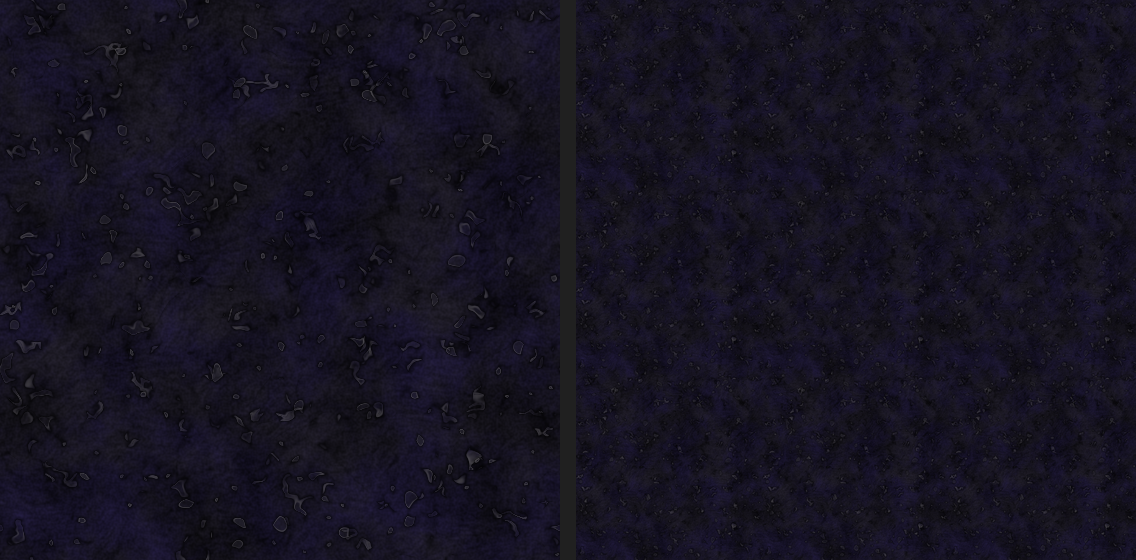
Left: one tile. Right: repeated 3 by 3.
Give the GLSL for this texture, as a WebGL 1 fragment shader.

```glsl
precision highp float;
// Dark violet-grey ground: wrapped gradient noise makes clouds, tint, scuffs and grain.
// Pebbles from a jittered grid, curled flakes and short strands from noise contours lie
// on top, each with a thin pale rim and a dark halo. All lattices wrap, so it tiles.
uniform vec2 u_resolution;

const vec3 GREY_SOIL = vec3(0.096, 0.087, 0.122);
const vec3 VIOLET_SOIL = vec3(0.087, 0.071, 0.161);
const vec3 STONE = vec3(0.165, 0.160, 0.190);
const vec3 RIM = vec3(0.350, 0.340, 0.355);
const float CLOUD_CONTRAST = 0.72;
const float SCUFF_CONTRAST = 0.22;
const float GRAIN_CONTRAST = 0.36;
const float VEIN_CONTRAST = 0.18;
const float CLOUD_REPEATS = 6.0;
const float CLUSTER_REPEATS = 10.0;
const float FLAKE_REPEATS = 42.0;
const float STRAND_REPEATS = 34.0;
const float PEBBLE_CELLS = 25.0;
const float PEBBLE_SHARE = 0.22;
const float RIM_WIDTH = 0.0014;
const float HALO_WIDTH = 0.0026;
const float HALO_DEPTH = 0.70;
const float TAU = 6.28319;

vec2 hash2(vec2 p) {
  vec3 h = fract(p.xyx * vec3(0.1031, 0.1030, 0.0973));
  h += dot(h, h.yzx + 33.33);
  return fract((h.xx + h.yz) * h.zy);
}

// Wraps a lattice corner safely to whole numbers.
vec2 wrapCell(vec2 cell, vec2 period) {
  return floor(mod(cell + 0.5, period));
}

float cornerSlope(vec2 cell, vec2 offset, vec2 period, float seed) {
  float angle = TAU * hash2(wrapCell(cell, period) + seed * 17.0).x;
  return dot(vec2(cos(angle), sin(angle)), offset);
}

// Gradient noise, about -1 to 1, repeating after period cells.
float noise(vec2 p, vec2 period, float seed) {
  vec2 i = floor(p), f = p - i;
  vec2 s = f * f * f * (f * (f * 6.0 - 15.0) + 10.0);
  vec2 e = vec2(1.0, 0.0);
  float low = mix(cornerSlope(i, f, period, seed),
                  cornerSlope(i + e.xy, f - e.xy, period, seed), s.x);
  float high = mix(cornerSlope(i + e.yx, f - e.yx, period, seed),
                   cornerSlope(i + e.xx, f - e.xx, period, seed), s.x);
  return 1.4 * mix(low, high, s.y);
}

float tiled(vec2 uv, float repeats, float seed) {
  return noise(uv * repeats, vec2(repeats), seed);
}

float fbm(vec2 uv, float repeats, float seed) {
  float sum = 0.0, weight = 0.45;
  for (int i = 0; i < 6; i++) {
    sum += weight * tiled(uv, repeats, seed + float(i));
    repeats *= 2.0;
    weight *= 0.66;
  }
  return sum;
}

// Distance to the nearest pebble (x) and its random tone (y).
vec2 pebbles(vec2 uv) {
  vec2 p = uv * PEBBLE_CELLS, home = floor(p);
  vec2 nearest = vec2(1.0, 0.0);
  for (int y = -1; y <= 1; y++) {
    for (int x = -1; x <= 1; x++) {
      vec2 cell = home + vec2(float(x), float(y));
      vec2 id = wrapCell(cell, vec2(PEBBLE_CELLS));
      vec2 place = hash2(id + 71.0), look = hash2(id + 137.0), kind = hash2(id + 211.0);
      float c = cos(TAU * look.x), s = sin(TAU * look.x);
      vec2 q = mat2(c, -s, s, c) * (p - cell - 0.15 - 0.7 * place);
      float radius = mix(0.10, 0.42, pow(look.y, 4.0));
      float d = length(q * vec2(1.0, mix(1.1, 1.9, kind.y))) - radius;
      d = max(d, dot(q, vec2(0.8, 0.6)) - 0.55 * radius);
      if (kind.x < PEBBLE_SHARE && d < nearest.x) nearest = vec2(d, place.x);
    }
  }
  return vec2(nearest.x / PEBBLE_CELLS, nearest.y);
}

// Lays one piece on the ground: halo outside, fill inside, rim on the edge.
vec3 layPiece(vec3 ground, float d, float fill, float rim) {
  float soft = max(0.0006, 0.5 / u_resolution.y);
  float inside = 1.0 - smoothstep(-soft, soft, d);
  float halo = exp(-max(d, 0.0) / HALO_WIDTH) * (1.0 - inside);
  float edge = 1.0 - smoothstep(0.0, RIM_WIDTH + 0.5 * soft, abs(d + RIM_WIDTH));
  vec3 color = ground * (1.0 - HALO_DEPTH * halo);
  color = mix(color, STONE * (0.8 + 0.2 * fill), inside * fill);
  return mix(color, RIM, edge * rim);
}

void main() {
  vec2 uv = gl_FragCoord.xy / u_resolution;
  vec2 wobble = vec2(tiled(uv, 40.0, 1.0), tiled(uv, 40.0, 2.0));
  vec2 drift = vec2(tiled(uv, 7.0, 3.0), tiled(uv, 7.0, 4.0));

  // Soil: tint, clouds, crossing scuffs, thin veins and grain.
  float tint = smoothstep(-0.42, 0.42, fbm(uv + 0.02 * drift, 6.0, 10.0));
  float cloud = fbm(uv + 0.02 * drift, CLOUD_REPEATS, 20.0);
  vec2 slant = uv + 0.03 * drift + 0.003 * wobble;
  float rising = noise(vec2(20.0, 90.0) * vec2(slant.x + slant.y, slant.y - slant.x),
                       vec2(20.0, 90.0), 30.0);
  float level = noise(vec2(30.0, 120.0) * slant, vec2(30.0, 120.0), 31.0);
  float scuff = mix(rising, level, smoothstep(-0.3, 0.3, tiled(uv, 6.0, 32.0)));
  float vein = 1.0 - smoothstep(0.0, 0.05, abs(tiled(uv + 0.03 * drift + 0.006 * wobble, 13.0, 33.0)));
  vein *= smoothstep(0.0, 0.5, tiled(uv, 9.0, 35.0));
  float grain = 0.45 * tiled(uv, 120.0, 40.0) + 0.65 * tiled(uv, 220.0, 41.0);
  float light = 1.0 + CLOUD_CONTRAST * cloud + SCUFF_CONTRAST * scuff
              + GRAIN_CONTRAST * grain - VEIN_CONTRAST * vein;
  vec3 color = mix(GREY_SOIL, VIOLET_SOIL, tint) * max(light, 0.3);

  // Curled flakes and strands gather in clusters; their rims fade in and out.
  float cluster = smoothstep(-0.1, 0.6, tiled(uv + 0.02 * drift, CLUSTER_REPEATS, 50.0));
  float patchy = smoothstep(-0.4, 0.5, tiled(uv, 37.0, 52.0));
  vec2 curl = uv + 0.013 * wobble;
  float flake = (mix(0.90, 0.24, cluster) - tiled(curl, FLAKE_REPEATS, 54.0)) / (FLAKE_REPEATS * 1.8);
  float strandMask = smoothstep(0.05, 0.55, tiled(uv + 0.02 * drift, 17.0, 56.0));
  float strand = abs(tiled(curl, STRAND_REPEATS, 58.0)) - mix(-0.9, 0.14, strandMask);
  strand /= STRAND_REPEATS * 1.8;
  color *= 1.0 - 0.12 * cluster;
  color = layPiece(color, strand, 0.20 * patchy, 0.08 + 0.42 * patchy);
  color = layPiece(color, flake, 0.28 * patchy, 0.08 + 0.46 * patchy);

  // Rounded, chipped pebbles, a few of them pale.
  vec2 pebble = pebbles(uv + 0.0045 * wobble);
  float pale = pow(pebble.y, 3.0);
  color = layPiece(color, pebble.x, 0.25 + 0.6 * pale, 0.16 + 0.42 * patchy);

  gl_FragColor = vec4(color, 1.0);
}
```
